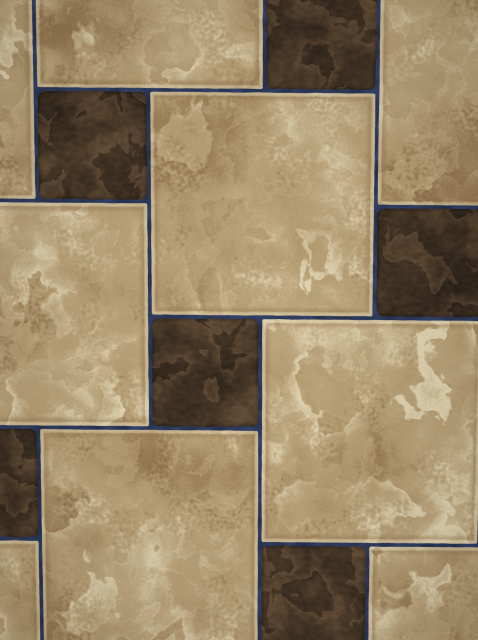
This texture is drawn by a WebGL 2 fragment shader. Its source:

```glsl
#version 300 es
precision highp float;

#define LARGE 0.354
#define SMALL 0.1745
#define GROUT_HALF 0.0029
#define ORIGIN vec2(0.0586, 0.1415)
#define KEYSTONE 0.061
#define TILT 0.008
#define EDGE_WOBBLE 0.0022
#define FLAKE_SCALE 6.5
#define FLAKE_LEVELS 2.6
#define FLAKE_WARP 0.55
#define VIGNETTE 0.28

uniform vec2 u_resolution;
out vec4 fragColor;

const vec3 OCHRE = vec3(0.56, 0.45, 0.30);
const vec3 SAND = vec3(0.70, 0.61, 0.45);
const vec3 CREAM = vec3(0.85, 0.80, 0.67);
const vec3 UMBER = vec3(0.16, 0.125, 0.09);
const vec3 BROWN = vec3(0.40, 0.31, 0.22);
const vec3 BLUE_GROUT = vec3(0.17, 0.22, 0.35);

vec2 hash2(vec2 p) {
  vec3 q = fract(p.xyx * vec3(0.1031, 0.1030, 0.0973));
  q += dot(q, q.yzx + 33.33);
  return fract((q.xx + q.yz) * q.zy);
}

float cornerSlope(vec2 cell, vec2 corner, vec2 f) {
  float angle = 6.2832 * hash2(cell + corner).x;
  return dot(vec2(cos(angle), sin(angle)), f - corner);
}

float gradientNoise(vec2 p) {
  vec2 i = floor(p), f = p - i;
  vec2 w = f * f * f * (f * (f * 6.0 - 15.0) + 10.0);
  vec2 e = vec2(0.0, 1.0);
  return mix(mix(cornerSlope(i, e.xx, f), cornerSlope(i, e.yx, f), w.x),
             mix(cornerSlope(i, e.xy, f), cornerSlope(i, e.yy, f), w.x), w.y);
}

float fbm(vec2 p) {
  float sum = 0.0, gain = 0.6;
  for (int k = 0; k < 5; k++) {
    sum += gain * gradientNoise(p);
    p = mat2(1.6, 1.2, -1.2, 1.6) * p + 7.3;
    gain *= 0.53;
  }
  return sum;
}

// Terraced height: soft ramps that break off along ragged edges
float flakes(vec2 p) {
  vec2 warped = p + FLAKE_WARP * vec2(fbm(p + 3.1), fbm(p + 19.7));
  float ramp = fract(FLAKE_LEVELS * fbm(warped * 0.8) + 0.5);
  return ramp * ramp * smoothstep(1.0, 0.9, ramp) - 0.28;
}

float roundedSquare(vec2 p, float halfSide, float radius) {
  vec2 d = abs(p) - halfSide + radius;
  return length(max(d, 0.0)) + min(max(d.x, d.y), 0.0) - radius;
}

// Two-square pinwheel: returns distance to the nearest tile, its id and kind
float nearestTile(vec2 p, out vec2 id, out bool isSmall) {
  vec2 stepA = vec2(LARGE, -SMALL), stepB = vec2(SMALL, LARGE);
  vec2 base = floor(vec2(dot(p, stepA), dot(p, stepB)) / dot(stepA, stepA));
  float nearest = 1e3;
  for (int j = -1; j <= 1; j++)
    for (int i = -1; i <= 1; i++) {
      vec2 cell = base + vec2(i, j);
      vec2 q = p - cell.x * stepA - cell.y * stepB;
      float small = roundedSquare(q - 0.5 * SMALL, 0.5 * SMALL - GROUT_HALF, 0.011);
      float large = roundedSquare(q - vec2(SMALL + 0.5 * LARGE, 0.5 * LARGE),
                                  0.5 * LARGE - GROUT_HALF, 0.003);
      float d = min(small, large);
      if (d < nearest) {
        nearest = d;
        id = cell;
        isSmall = small < large;
      }
    }
  return nearest;
}

vec3 lightStone(vec2 p, float depth, float shade) {
  float patches = smoothstep(-0.25, 0.3, gradientNoise(p * 5.0 + 40.0));
  float pits = gradientNoise(p * 150.0) * smoothstep(0.0, 0.3, gradientNoise(p * 13.0));
  float tone = 0.52 + shade + 0.75 * fbm(p * 5.0 + 11.0);
  tone += (0.2 + 0.5 * patches) * flakes(p * FLAKE_SCALE);
  tone += 0.2 * flakes(p * FLAKE_SCALE * 2.1 + 60.0) + 0.35 * pits;
  tone += 0.1 * gradientNoise(p * 260.0);
  vec3 color = mix(OCHRE, SAND, smoothstep(-0.05, 0.5, tone));
  color = mix(color, CREAM, smoothstep(0.45, 1.1, tone));
  // Pale bevel with a warm line inside it
  color = mix(color, OCHRE, 0.4 * smoothstep(0.005, 0.007, depth) * smoothstep(0.016, 0.007, depth));
  return mix(color, CREAM, 0.5 * smoothstep(0.0065, 0.003, depth));
}

vec3 darkStone(vec2 p, float depth, float shade) {
  float tone = 0.48 + shade + 0.55 * fbm(p * 9.0) + 0.6 * flakes(p * FLAKE_SCALE * 1.5);
  tone += 0.2 * gradientNoise(p * vec2(90.0, 130.0));
  tone -= 0.25 * smoothstep(0.006, 0.0, depth);
  return mix(UMBER, BROWN, clamp(tone, 0.0, 1.2));
}

void main() {
  vec2 p = vec2(gl_FragCoord.x, u_resolution.y - gl_FragCoord.y) / u_resolution.y;
  vec2 centered = gl_FragCoord.xy / u_resolution - 0.5;
  float pixel = 1.0 / u_resolution.y;

  // Slight camera keystone and tilt
  vec2 plane = p;
  plane.x = 0.35 + (p.x - 0.35) / (1.0 - KEYSTONE * (p.y - 0.325));
  plane.y -= TILT * (p.x - 0.37);

  vec2 id;
  bool isSmall;
  float dist = nearestTile(plane - ORIGIN, id, isSmall);
  dist += EDGE_WOBBLE * (isSmall ? 1.3 : 0.5) * fbm(plane * 38.0);

  vec2 seed = hash2(id + (isSmall ? 71.0 : 23.0));
  vec2 stone = plane + floor(seed * 40.0);
  float shade = 0.16 * (seed.x - 0.5);
  vec3 tile = isSmall ? darkStone(stone, -dist, shade) : lightStone(stone, -dist, shade);

  vec3 grout = BLUE_GROUT * (1.0 + 0.35 * gradientNoise(plane * 45.0));
  vec3 color = mix(tile, grout, smoothstep(-0.7 * pixel, 0.7 * pixel, dist));
  color *= 1.03 - VIGNETTE * dot(centered, centered);
  fragColor = vec4(color, 1.0);
}
```
